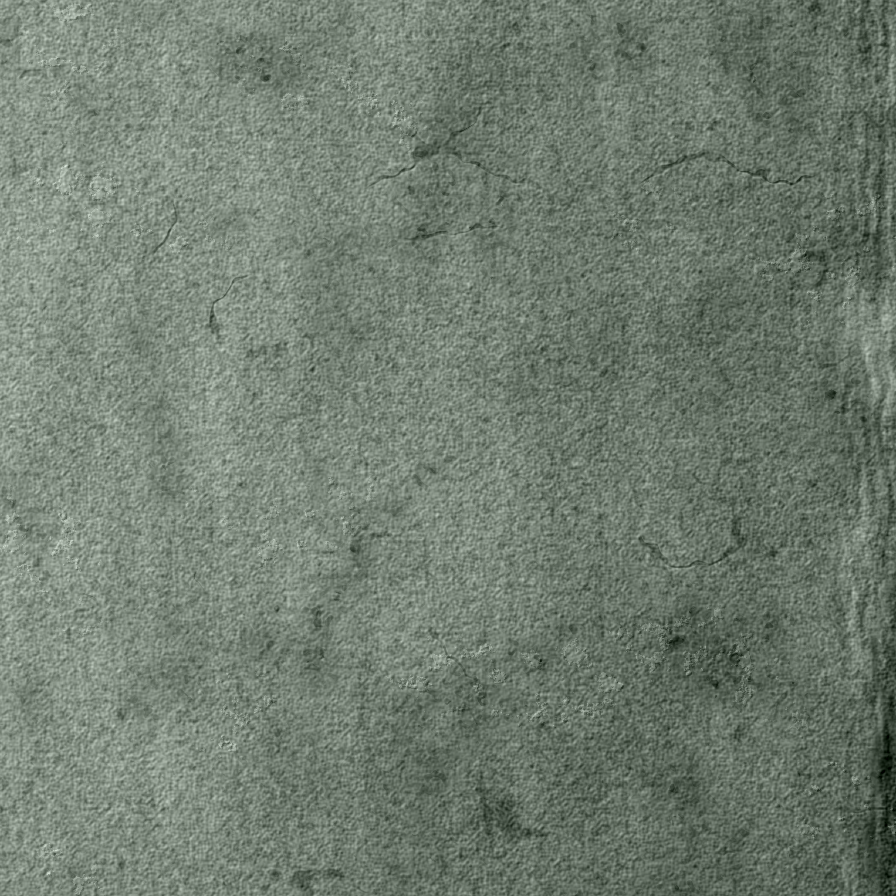
A WebGL 2 fragment shader for this texture:

```glsl
#version 300 es
precision highp float;

#define LIGHT_TONE 0.615
#define DARK_TONE 0.455
#define GRAIN_CONTRAST 0.22
#define RELIEF_CONTRAST 0.15
#define RELIEF_STEP 0.0021
#define BLOTCH_CONTRAST 0.085
#define GRIME_DEPTH 0.075
#define SPECK_DEPTH 0.085
#define PIT_DEPTH 0.13
#define STAIN_CENTER vec2(0.435, 0.398)
#define STAIN_RADIUS 0.041
#define TINT_SHIFT vec3(-0.047, 0.0, -0.049)

uniform vec2 u_resolution;
out vec4 fragColor;

vec2 hash2(vec2 p) {
    vec3 q = fract(p.xyx * vec3(0.1031, 0.1030, 0.0973));
    q += dot(q, q.yzx + 33.33);
    return fract((q.xx + q.yz) * q.zy);
}

float gradientNoise(vec2 p) {
    vec2 cell = floor(p), f = fract(p);
    vec2 u = f * f * f * (f * (f * 6.0 - 15.0) + 10.0);
    vec2 o = vec2(0.0, 1.0);
    float a = dot(hash2(cell) * 2.0 - 1.0, f);
    float b = dot(hash2(cell + o.yx) * 2.0 - 1.0, f - o.yx);
    float c = dot(hash2(cell + o.xy) * 2.0 - 1.0, f - o.xy);
    float d = dot(hash2(cell + o.yy) * 2.0 - 1.0, f - o.yy);
    return mix(mix(a, b, u.x), mix(c, d, u.x), u.y);
}

float fbm(vec2 p) {
    float sum = 0.0, amplitude = 1.0;
    for (int i = 0; i < 6; i++) {
        sum += amplitude * gradientNoise(p);
        p = mat2(1.6, 1.2, -1.2, 1.6) * p + 17.3;
        amplitude *= 0.66;
    }
    return sum;
}

float grain(vec2 p) {
    return 0.4 * gradientNoise(p * 78.0) + 0.55 * gradientNoise(p * 150.0 + 7.0)
         + 0.75 * gradientNoise(p * 265.0 + 31.0);
}

// Short jagged cracks, broken up inside noisy patches
float cracks(vec2 p) {
    vec2 jag = vec2(gradientNoise(p * 55.0), gradientNoise(p * 55.0 + 50.0));
    float line = abs(gradientNoise((p + 0.012 * jag) * vec2(7.0, 10.0) + 87.0));
    float patches = smoothstep(0.12, 0.25, gradientNoise(p * 7.0 + 131.0) + 0.25 * jag.x);
    return patches * (1.0 - smoothstep(0.006, 0.028, line + 0.04 * jag.y));
}

// Raised chips of flaking plaster
float flakes(vec2 p) {
    float patches = smoothstep(0.1, 0.3, gradientNoise(p * 6.0 + 61.0));
    return patches * smoothstep(0.26, 0.38, fbm(p * 32.0 + 5.0));
}

// Broken vertical ripples gathering toward the right border
float ripples(vec2 p) {
    float wobble = 0.01 * gradientNoise(p * vec2(30.0, 22.0));
    float x = p.x + wobble;
    float folds = gradientNoise(vec2(x * 70.0, p.y * 9.0))
                + 0.7 * gradientNoise(vec2(x * 130.0, p.y * 24.0));
    return folds * smoothstep(0.9, 0.97, p.x);
}

float surfaceHeight(vec2 p) {
    return grain(p) + 1.6 * ripples(p) - 0.5 * cracks(p) + 0.6 * flakes(p);
}

// Scattered dark pits of varied size and ragged outline
float pits(vec2 p) {
    vec2 ragged = vec2(gradientNoise(p * 120.0), gradientNoise(p * 120.0 + 90.0));
    vec2 q = p * 48.0 + 0.5 * ragged;
    vec2 cell = floor(q);
    float depth = 0.0;
    for (int y = -1; y <= 1; y++)
    for (int x = -1; x <= 1; x++) {
        vec2 id = cell + vec2(x, y);
        vec2 traits = hash2(id + 71.0);
        float radius = mix(0.1, 0.36, traits.x * traits.x);
        float d = length(q - id - hash2(id));
        depth = max(depth, step(0.6, traits.y) * (1.0 - smoothstep(radius * 0.6, radius, d)));
    }
    return depth;
}

// Damp drop mark: faint fill, darker broken lower rim
float stain(vec2 p) {
    vec2 q = (p - STAIN_CENTER) / STAIN_RADIUS;
    q.x *= 1.0 + 0.2 * q.y;
    float d = length(q * vec2(1.0, 0.85)) + 0.15 * gradientNoise(p * 60.0);
    float fill = 1.0 - smoothstep(0.92, 1.04, d);
    float rim = 1.0 - smoothstep(0.02, 0.11, abs(d - 0.96));
    return 0.025 * fill + 0.06 * rim * (1.0 - smoothstep(-0.4, 0.9, q.y));
}

void main() {
    vec2 p = gl_FragCoord.xy / u_resolution;
    float speckle = grain(p);

    // Broad light falloff, mottling and vertical weathering
    float tone = mix(LIGHT_TONE, DARK_TONE, smoothstep(-0.1, 1.0, p.x));
    tone -= 0.05 * (1.0 - smoothstep(0.0, 0.5, p.y));
    tone += BLOTCH_CONTRAST * fbm(p * vec2(5.0, 4.0) + 3.0);
    tone += 0.05 * gradientNoise(p * vec2(38.0, 4.0) + 9.0);

    // Grime, sharp specks, pits and the drop mark
    float grime = smoothstep(0.12, 0.6, fbm(p * vec2(7.0, 6.0) + 41.0) + 0.5 * speckle);
    float specks = smoothstep(0.1, 0.28, gradientNoise(p * 108.0 + 19.0) + 0.2 * speckle);
    tone -= GRIME_DEPTH * grime + stain(p);
    tone -= SPECK_DEPTH * specks * mix(0.75, 1.2, grime);
    tone -= PIT_DEPTH * pits(p) * mix(0.45, 1.0, grime);

    // Grain and relief lit from the upper left
    vec2 towardLight = RELIEF_STEP * vec2(-0.7, 0.7);
    tone += GRAIN_CONTRAST * speckle;
    tone += RELIEF_CONTRAST * (surfaceHeight(p) - surfaceHeight(p + towardLight));
    tone += 0.06 * flakes(p) - 0.12 * cracks(p) + 0.22 * ripples(p);

    // Ragged shadow along the lower right border
    float border = p.x + 0.03 * gradientNoise(vec2(3.5, p.y * 14.0)) + 0.015 * speckle;
    tone -= 0.16 * smoothstep(0.975, 0.988, border) * (1.0 - smoothstep(0.15, 0.5, p.y));

    fragColor = vec4(clamp(vec3(tone) + TINT_SHIFT, 0.0, 1.0), 1.0);
}
```
